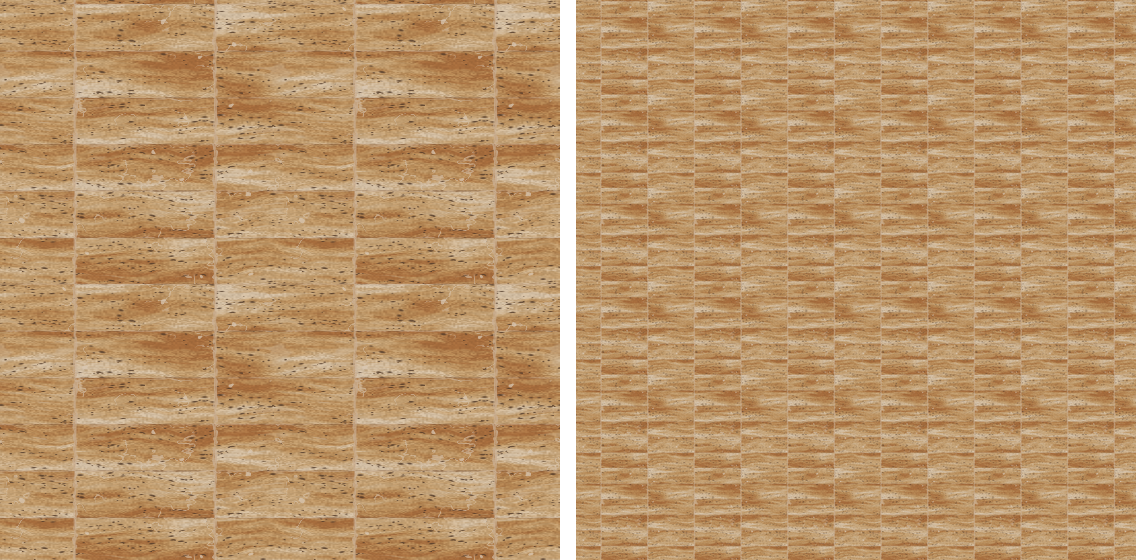
Left, the tile; right, the same tile 3 across and 3 down.
A Shadertoy shader for this texture:

```glsl
// Travertine wall: stacked 3:1 slabs with ochre strata, pores, pale filler and thin joints.

const vec2 SLABS = vec2(4.0, 12.0);      // slabs across and down the canvas
const vec2 VARIANTS = vec2(2.0, 6.0);    // slabs before the pattern repeats
const vec2 JOINT_SHIFT = vec2(-0.536, 0.094);
const float ASPECT = 3.0;                // slab width over slab height

const vec3 RUST = vec3(0.645, 0.42, 0.235);
const vec3 OCHRE = vec3(0.715, 0.54, 0.34);
const vec3 HONEY = vec3(0.76, 0.62, 0.44);
const vec3 CREAM = vec3(0.825, 0.745, 0.64);
const vec3 FILLER = vec3(0.85, 0.78, 0.70);
const vec3 PORE = vec3(0.30, 0.21, 0.15);
const vec3 GROUT = vec3(0.79, 0.68, 0.57);
const vec3 SHADOW = vec3(0.50, 0.35, 0.23);

// Lightness at the bottom and top of each slab, column by column from below
const vec2 SLAB_TONE[12] = vec2[12](
    vec2(0.25, 0.62), vec2(0.20, 0.62), vec2(0.66, 0.22),
    vec2(0.70, 0.20), vec2(0.72, 0.25), vec2(0.50, 0.66),
    vec2(0.62, 0.30), vec2(0.60, 0.25), vec2(0.65, 0.30),
    vec2(0.42, 0.35), vec2(0.46, 0.40), vec2(0.40, 0.66));

float hash(vec2 p, float seed) {
    vec3 q = fract(vec3(p.xyx + seed * 7.31) * vec3(0.1031, 0.1030, 0.0973));
    q += dot(q, q.yzx + 33.33);
    return fract((q.x + q.y) * q.z);
}

float noise(vec2 p, float seed) {
    vec2 i = floor(p), f = fract(p);
    f = f * f * (3.0 - 2.0 * f);
    vec2 e = vec2(1.0, 0.0);
    return mix(mix(hash(i, seed), hash(i + e.xy, seed), f.x),
               mix(hash(i + e.yx, seed), hash(i + e.xx, seed), f.x), f.y);
}

float fbm(vec2 p, float seed) {
    float sum = 0.0, amp = 0.53;
    for (int i = 0; i < 4; i++) {
        sum += amp * noise(p, seed + float(i));
        p = p * 2.03 + 5.7;
        amp *= 0.5;
    }
    return sum;
}

// Coverage of one jittered ellipse per cell, present with the given chance
float specks(vec2 p, vec2 cell, vec2 radius, float chance, float seed, float px) {
    vec2 id = floor(p / cell);
    vec2 size = radius * mix(0.45, 1.0, hash(id, seed + 1.0));
    vec2 jitter = vec2(hash(id, seed + 2.0), hash(id, seed + 3.0)) - 0.5;
    vec2 d = p - (id + 0.5) * cell - jitter * (cell - 2.0 * radius);
    float dist = (length(d / size) - 1.0) * size.y;
    return step(hash(id, seed), chance) * (1.0 - smoothstep(-px * 0.5, px * 0.5, dist));
}

vec3 stoneColor(float tone) {
    vec3 c = mix(RUST, OCHRE, smoothstep(0.0, 0.36, tone));
    c = mix(c, HONEY, smoothstep(0.28, 0.56, tone));
    return mix(c, CREAM, smoothstep(0.52, 0.92, tone));
}

// Surface of one slab; q runs over (0..3, 0..1)
vec3 slab(vec2 q, vec2 tones, float seed, float px) {
    // Gently bent strata
    vec2 w = q;
    w.y += 0.22 * (noise(q * vec2(0.8, 1.3), seed) - 0.5)
         + 0.07 * (noise(q * vec2(2.6, 4.0), seed + 1.0) - 0.5)
         + q.x * 0.05 * (hash(vec2(3.0), seed) - 0.5);
    float broad = fbm(w * vec2(0.4, 3.2), seed + 11.0);
    float fine = fbm(w * vec2(1.3, 13.0), seed + 17.0);
    float grain = noise(q * vec2(24.0, 44.0), seed + 23.0);
    float tone = mix(tones.x, tones.y, smoothstep(0.1, 0.9, w.y));
    tone += (broad - 0.5) * 0.85 + (fine - 0.5) * 0.75 + (grain - 0.5) * 0.16;
    vec3 c = stoneColor(tone) * (1.0 + 0.12 * (grain - 0.5));

    // Pale streaks and wandering hairline veins
    float streak = smoothstep(0.66, 0.84, noise(w * vec2(2.2, 19.0), seed + 29.0));
    c = mix(c, CREAM, 0.45 * streak * smoothstep(0.35, 0.65, broad));
    float line = abs(fbm(q * vec2(1.8, 2.6), seed + 31.0) - 0.5);
    float patches = smoothstep(0.58, 0.75, noise(q * 1.7, seed + 37.0));
    c = mix(c, FILLER, 0.55 * patches * (1.0 - smoothstep(0.004, 0.022, line)));

    // Pores lie along the strata, filler chips anywhere
    float bed = smoothstep(0.3, 0.75, noise(w * vec2(1.0, 6.0), seed + 41.0));
    float pores = specks(w, vec2(0.22, 0.10), vec2(0.065, 0.018), 0.32 * bed, seed + 43.0, px);
    pores = max(pores, specks(w, vec2(0.11, 0.07), vec2(0.026, 0.013), 0.26 * bed, seed + 53.0, px));
    c = mix(c, PORE, 0.78 * pores);
    vec2 ragged = q + 0.05 * (vec2(noise(q * 15.0, seed), noise(q * 15.0, seed + 5.0)) - 0.5);
    float chips = specks(ragged, vec2(0.5, 0.5), vec2(0.07, 0.055), 0.12, seed + 61.0, px);
    return mix(c, FILLER, 0.75 * chips);
}

void mainImage(out vec4 fragColor, in vec2 fragCoord) {
    vec2 grid = fragCoord / iResolution.xy * SLABS + JOINT_SHIFT;
    vec2 id = mod(floor(grid), VARIANTS);
    vec2 q = fract(grid) * vec2(ASPECT, 1.0);
    float px = SLABS.y / iResolution.y;
    int index = int(id.x * VARIANTS.y + id.y);
    float seed = float(index) * 3.7 + 1.0;
    vec3 color = slab(q, SLAB_TONE[index], seed, px);

    // Worn joints: speckled upright ones, thinner level ones
    vec2 edge = min(q, vec2(ASPECT, 1.0) - q);
    float wear = noise(q * vec2(22.0, 13.0), seed + 71.0);
    float upright = 1.0 - smoothstep(0.0, px, edge.x - 0.012 - 0.045 * wear * wear);
    float level = 1.0 - smoothstep(0.0, px, edge.y - 0.008);
    vec3 seam = mix(SHADOW, GROUT, smoothstep(0.25, 0.6, noise(q * vec2(5.0, 1.0), seed + 73.0)));
    color = mix(color, seam, level * mix(0.2, 0.65, wear));
    color = mix(color, GROUT, upright * mix(0.45, 0.85, wear));
    fragColor = vec4(color, 1.0);
}
```
